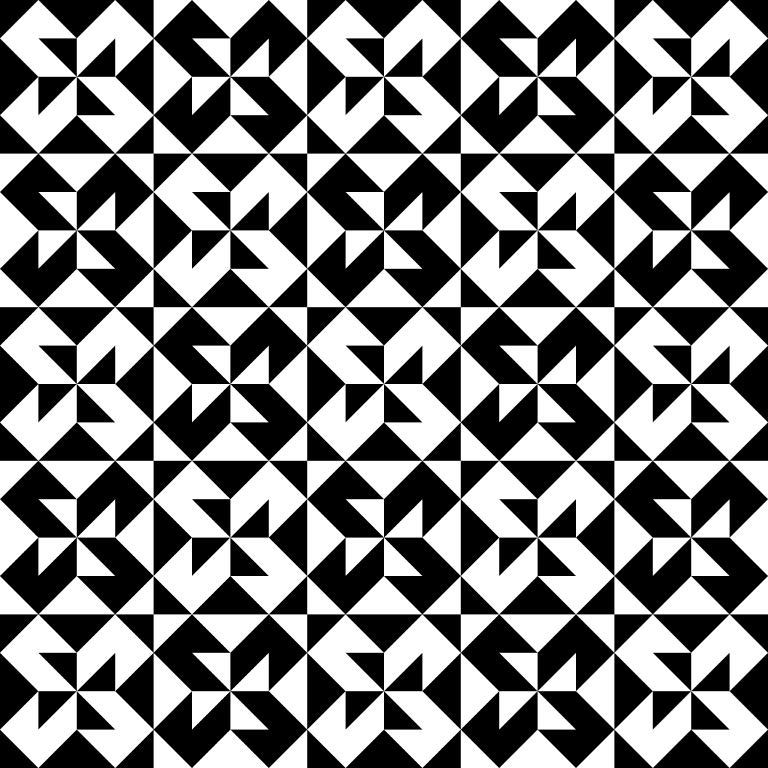
Write a Shadertoy shader that draws this pattern.

```glsl
// Draws a 5 by 5 checkerboard of black and white pinwheel quilt blocks in alternating polarity.

// Ink of one block, with p in [-2, 2] on both axes: 1 is motif, 0 is ground.
float pinwheelBlock(vec2 p) {
    // Fold the four-fold rotation into the upper right quadrant.
    vec2 q = abs(p);
    if (p.x * p.y < 0.0) q = q.yx;

    bool blade = q.y < q.x && q.x < 1.0;
    bool sideTriangle = abs(q.x - q.y) > 1.0;
    bool cornerTriangle = q.x + q.y > 3.0;
    return blade || sideTriangle || cornerTriangle ? 0.0 : 1.0;
}

// Tiles the block and inverts every second one.
float quilt(vec2 uv) {
    vec2 grid = uv * 5.0;
    vec2 cell = floor(grid);
    float inverted = mod(cell.x + cell.y, 2.0);
    return abs(inverted - pinwheelBlock(fract(grid) * 4.0 - 2.0));
}

void mainImage(out vec4 fragColor, in vec2 fragCoord) {
    // Average a grid of samples over the pixel so that sharp points stay clean.
    const int SAMPLES = 5;
    float coverage = 0.0;
    for (int j = 0; j < SAMPLES; j++) {
        for (int i = 0; i < SAMPLES; i++) {
            vec2 offset = (vec2(i, j) + 0.5) / float(SAMPLES) - 0.5;
            coverage += quilt((fragCoord + offset) / iResolution.xy);
        }
    }
    fragColor = vec4(vec3(coverage / float(SAMPLES * SAMPLES)), 1.0);
}
```
